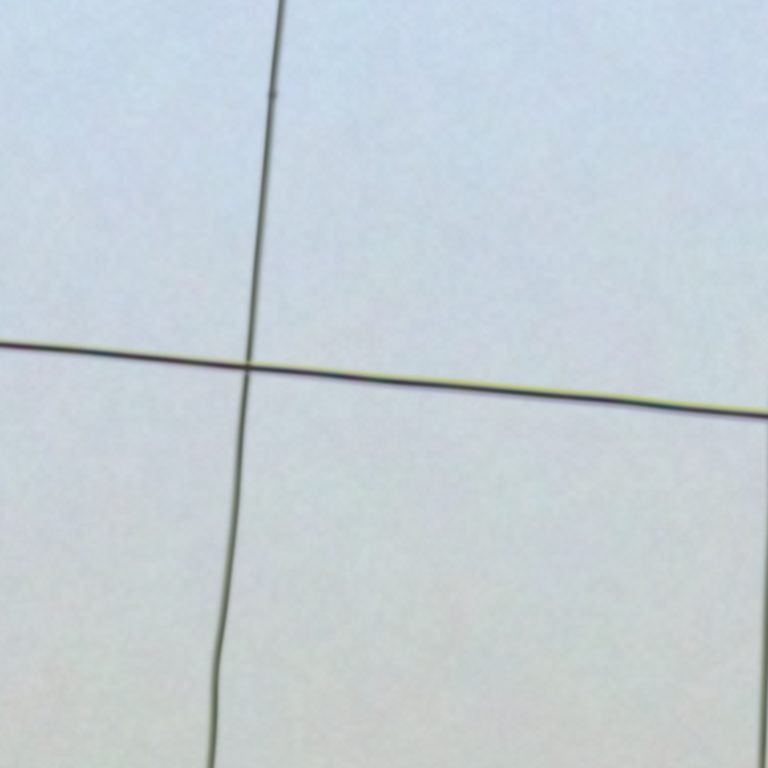
Give the GLSL for this texture, as a WebGL 1 fragment shader.

```glsl
precision highp float;
// Pale panels divided by thin, slightly crooked dark joints: two steep ones and
// one falling gently to the right. Joints are soft distance bands with colour
// fringes; the panels are a vertical gradient with value-noise mottling.
uniform vec2 u_resolution;

float hash(vec2 p) {
  vec3 q = fract(p.xyx * vec3(0.1031, 0.1030, 0.0973));
  q += dot(q, q.yzx + 33.33);
  return fract((q.x + q.y) * q.z);
}

// Smooth value noise, from -1 to 1
float noise(vec2 p) {
  vec2 i = floor(p), f = fract(p);
  f = f * f * (3.0 - 2.0 * f);
  float low = mix(hash(i), hash(i + vec2(1.0, 0.0)), f.x);
  float high = mix(hash(i + vec2(0.0, 1.0)), hash(i + 1.0), f.x);
  return 2.0 * mix(low, high, f.y) - 1.0;
}

// Independent noise in each colour channel
vec3 tintNoise(vec2 p) {
  return vec3(noise(p), noise(p + 37.3), noise(p + 81.7));
}

// Soft bell-shaped band around d = 0
float band(float d, float width) {
  return exp(-d * d / (width * width));
}

vec3 panelColor(vec2 uv) {
  vec3 bottom = vec3(0.782, 0.802, 0.785);
  vec3 middle = vec3(0.790, 0.826, 0.852);
  vec3 top = vec3(0.778, 0.848, 0.918);
  float height = uv.y + 0.04 * noise(uv * 4.0);
  vec3 color = mix(bottom, middle, smoothstep(-0.1, 0.55, height));
  color = mix(color, top, smoothstep(0.4, 1.1, height));
  color += 0.008 * tintNoise(uv * 13.0) + 0.007 * tintNoise(uv * 38.0 + 9.0);
  return color + 0.009 * noise(uv * 95.0) + 0.007 * noise(uv * 190.0);
}

vec3 drawSteepJoint(vec3 color, vec2 uv, float index) {
  float center = 0.273 + 0.717 * index + (0.0955 - 0.055 * index) * uv.y;
  center += 0.0022 * noise(vec2(uv.y * 9.0, index * 7.0 + 2.0));
  center -= 0.005 * band(uv.y - 0.13, 0.06) * (1.0 - index);
  float d = uv.x - center;
  float wear = 0.85 + 0.15 * noise(vec2(uv.y * 24.0, index + 5.0));
  // Greenish grey body, greyer higher up, with one darker edge
  vec3 body = mix(vec3(0.44, 0.47, 0.37), vec3(0.46, 0.50, 0.50), uv.y);
  color = mix(color, body, 0.88 * band(d, 0.0056));
  float side = mix(0.0022, -0.0022, smoothstep(0.3, 0.7, uv.y));
  color = mix(color, vec3(0.27, 0.29, 0.27), 0.62 * wear * band(d - side, 0.0027));
  // Small dark knot along the joint
  float knot = band(length(vec2(d, uv.y - 0.876)), 0.006) * (1.0 - index);
  return mix(color, vec3(0.30, 0.32, 0.34), 0.5 * knot);
}

vec3 drawLevelJoint(vec3 color, vec2 uv) {
  float center = 0.5515 - 0.0935 * uv.x + 0.0012 * noise(vec2(uv.x * 10.0, 3.0));
  float d = uv.y - center;
  // Yellow-green fringe above, violet fringe below, both stronger to the right
  float fringe = mix(0.35, 0.8, smoothstep(0.15, 0.7, uv.x));
  color = mix(color, vec3(0.76, 0.80, 0.47), fringe * band(d - 0.0068, 0.0036));
  color = mix(color, vec3(0.64, 0.61, 0.76), 0.7 * fringe * band(d + 0.0070, 0.0034));
  vec3 core = vec3(0.23, 0.23, 0.25) + 0.05 * tintNoise(vec2(uv.x * 30.0, 1.0));
  return mix(color, core, 0.95 * band(d, 0.0046));
}

void main() {
  vec2 uv = gl_FragCoord.xy / u_resolution;
  vec3 color = panelColor(uv);
  for (int i = 0; i < 2; i++) {
    color = drawSteepJoint(color, uv, float(i));
  }
  color = drawLevelJoint(color, uv);
  gl_FragColor = vec4(clamp(color, 0.0, 1.0), 1.0);
}
```
